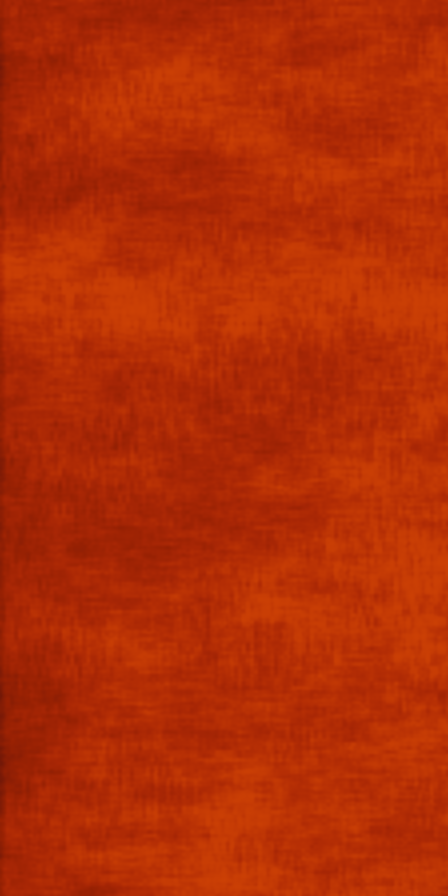
Reproduce this texture procedurally as a Shadertoy shader.

```glsl
// Burnt-orange woven cloth with soft mottled stains and a shaded left edge.

// Dye colours, dark to bright
const vec3 UMBER  = vec3(0.52, 0.11, 0.02);
const vec3 RUST   = vec3(0.60, 0.13, 0.012);
const vec3 BRICK  = vec3(0.66, 0.15, 0.02);
const vec3 ORANGE = vec3(0.71, 0.18, 0.02);
const vec3 GLOW   = vec3(0.77, 0.228, 0.02);

// Feature sizes, in cells per canvas width
const vec2 STAIN_SCALE  = vec2(2.1, 4.2);
const vec2 STREAK_SCALE = vec2(5.0, 22.0);
const vec2 MOTTLE_SCALE = vec2(15.0, 22.0);
const vec2 WEFT_SCALE   = vec2(24.0, 112.0);
const vec2 WARP_SCALE   = vec2(112.0, 36.0);
const vec2 GRAIN_SCALE  = vec2(105.0, 118.0);

// Strengths, in units of red brightness
const float BASE_TONE    = 0.735;
const float STAIN_DEPTH  = 0.25;
const float STREAK_DEPTH = 0.085;
const float MOTTLE_DEPTH = 0.105;
const float WEFT_DEPTH   = 0.050;
const float WARP_DEPTH   = 0.075;
const float GRAIN_DEPTH  = 0.030;
const float LEFT_SHADE   = 0.10;
const float TOP_SHADE    = 0.055;
const float HEM_SHADE    = 0.07;

float hash(vec2 cell) {
    vec3 q = fract(vec3(cell.xyx) * 0.1031);
    q += dot(q, q.yzx + 33.33);
    return fract((q.x + q.y) * q.z);
}

// Smooth value noise centred on zero
float noise(vec2 p) {
    vec2 cell = floor(p);
    vec2 f = fract(p);
    f = f * f * (3.0 - 2.0 * f);
    float low  = mix(hash(cell), hash(cell + vec2(1, 0)), f.x);
    float high = mix(hash(cell + vec2(0, 1)), hash(cell + vec2(1, 1)), f.x);
    return mix(low, high, f.y) - 0.5;
}

// Layered noise, turned a little per octave to hide the lattice
float fbm(vec2 p) {
    const mat2 TURN = mat2(0.96, 0.28, -0.28, 0.96);
    float sum = 0.0;
    float weight = 0.53;
    for (int octave = 0; octave < 4; octave++) {
        sum += weight * noise(p);
        p = TURN * p * 2.03 + vec2(17.3, 41.7);
        weight *= 0.5;
    }
    return sum;
}

// Linear ramp through the dye colours, indexed by red brightness
vec3 dye(float tone) {
    vec3 color = mix(UMBER, RUST, clamp((tone - UMBER.r) / (RUST.r - UMBER.r), -0.8, 1.0));
    color = mix(color, BRICK, clamp((tone - RUST.r) / (BRICK.r - RUST.r), 0.0, 1.0));
    color = mix(color, ORANGE, clamp((tone - BRICK.r) / (ORANGE.r - BRICK.r), 0.0, 1.0));
    return mix(color, GLOW, clamp((tone - ORANGE.r) / (GLOW.r - ORANGE.r), 0.0, 1.5));
}

void mainImage(out vec4 fragColor, in vec2 fragCoord) {
    vec2 p = fragCoord / iResolution.xy * vec2(1.0, 2.0);

    // Stains, streaks and mottling, with wavering outlines
    vec2 waver = 0.04 * vec2(noise(p * 9.0), noise(p * 9.0 + 31.0));
    float tone = BASE_TONE;
    tone += STAIN_DEPTH * fbm((p + waver) * STAIN_SCALE + vec2(5.2, 9.4));
    tone += STREAK_DEPTH * fbm((p + 0.3 * waver) * STREAK_SCALE + vec2(23.0, 3.0));
    tone += MOTTLE_DEPTH * fbm((p + 0.5 * waver) * MOTTLE_SCALE + 61.0);

    // Weave: horizontal threads, patches of short upright ones, and grain
    float patches = smoothstep(-0.25, 0.2, noise(p * vec2(6.0, 9.0) + 77.0));
    tone += WEFT_DEPTH * noise(p * WEFT_SCALE + 11.0) * (1.2 - 0.5 * patches);
    tone += WARP_DEPTH * noise(p * WARP_SCALE + 47.0) * (0.4 + 0.6 * patches);
    tone += GRAIN_DEPTH * noise(p * GRAIN_SCALE + 89.0);

    // Broad shading at the left and top, and a thin dark hem
    float leftVariation = 1.0 + 0.9 * noise(vec2(3.0, p.y * 3.5));
    float lowerHalf = 1.0 - smoothstep(0.7, 1.6, p.y);
    tone -= LEFT_SHADE * exp(-p.x / 0.19) * leftVariation * (0.7 + 0.5 * lowerHalf);
    tone -= TOP_SHADE * smoothstep(1.72, 2.0, p.y);
    tone -= HEM_SHADE * (1.0 - smoothstep(0.0, 0.016, p.x));

    // Gentle shoulder keeps the brightest cloth from washing out
    float excess = max(tone - 0.765, 0.0);
    tone -= excess * excess / (excess + 0.06);

    fragColor = vec4(dye(tone), 1.0);
}
```
